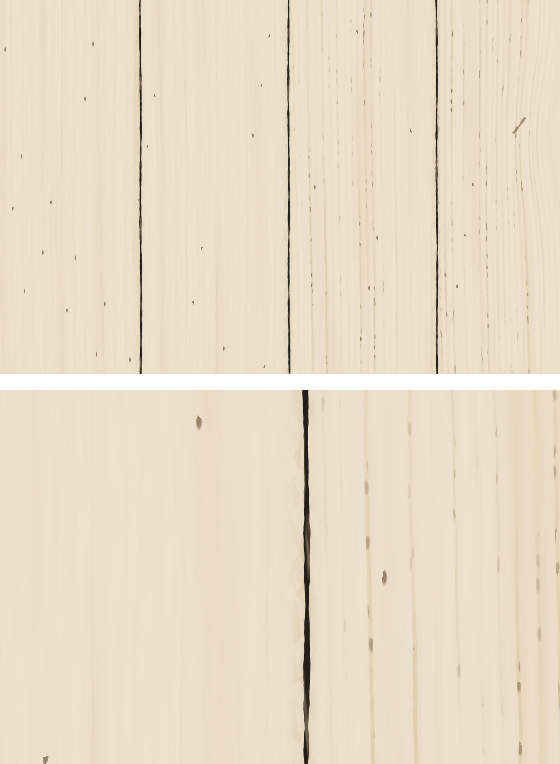
Top: the whole. Bottom: its middle third, enlarged.
Reproduce this texture procedurally as a Shadertoy shader.

```glsl
// Four cream-painted wooden planks standing side by side, split by three dark ragged seams.
// Each plank carries its own spacing of jittered grain lines, bent by layered sines;
// cellular noise breaks the lines into worn flakes and dark specks.

float hash(vec2 p) {
    return fract(sin(dot(p, vec2(127.1, 311.7))) * 43758.5);
}

// Layered sines, roughly -1 to 1
float waves(vec2 p) {
    float sum = 0.0, amp = 0.5;
    for (int i = 0; i < 4; i++) {
        sum += amp * sin(p.x + 1.4 * sin(p.y + float(i)));
        p = mat2(0.8, 0.6, -0.6, 0.8) * p * 1.8 + 2.3;
        amp *= 0.6;
    }
    return sum;
}

// Cellular noise: distance to the nearest point, and that point's random id
vec2 cells(vec2 p) {
    vec2 nearest = vec2(9.0, 0.0);
    for (int j = -1; j <= 1; j++)
    for (int i = -1; i <= 1; i++) {
        vec2 cell = floor(p) + vec2(i, j);
        vec2 point = cell + vec2(hash(cell), hash(cell + 41.3));
        float d = length(p - point);
        if (d < nearest.x) nearest = vec2(d, hash(cell + 17.7));
    }
    return nearest;
}

float segmentDistance(vec2 p, vec2 a, vec2 b) {
    vec2 ab = b - a;
    return length(p - a - ab * clamp(dot(p - a, ab) / dot(ab, ab), 0.0, 1.0));
}

void mainImage(out vec4 fragColor, in vec2 fragCoord) {
    vec2 p = fragCoord / iResolution.x;
    float px = 1.0 / iResolution.x;

    // Plank index and position across it; the seams wander slightly
    float pitch = 0.2645;
    float seamX = p.x + 0.002 * p.y + 0.0005 * sin(p.y * 19.0 + p.x * 9.0);
    float across = (seamX - 0.2518) / pitch + 1.0;
    float plank = floor(across);
    float local = fract(across);
    int id = int(clamp(plank, 0.0, 3.0));
    float density = vec4(56, 40, 80, 98)[id];
    float strength = vec4(0.65, 0.5, 1.0, 0.9)[id];
    strength *= 1.0 - 0.65 * smoothstep(0.5, 0.85, local);

    // Grain coordinate, bulging around the knot at the far right
    float grainX = p.x + 0.002 * sin(p.y * 7.0 + plank * 2.0) + 0.012 * p.y * (1.0 - local);
    grainX += 0.0006 * waves(vec2(p.x * 50.0, p.y * 45.0));
    float bulge = p.y - 0.42;
    grainX += 0.03 * exp(-bulge * bulge * 60.0) * smoothstep(0.87, 1.0, p.x);

    // One jittered grain line per cell, shaded softly on its right side
    float u = grainX * density;
    float line = floor(u), f = fract(u);
    float offset = (f - 0.3 - 0.4 * hash(vec2(line, plank))) / density;
    float weight = hash(vec2(line, plank + 9.0));
    float shade = exp(-abs(offset) * (offset > 0.0 ? 250.0 : 900.0)) * 4.0 * f * (1.0 - f);
    float width = 0.0004 + 0.0007 * weight;
    float core = 1.0 - smoothstep(width - px * 0.5, width + px, abs(offset));

    // Wear that interrupts the lines along their length
    vec2 flake = cells(p * vec2(280, 110));
    float patches = smoothstep(-0.5, 0.6, waves(vec2(line * 3.7, p.y * 9.0)));
    float worn = patches * mix(0.45, 1.0, flake.y);

    // Cream paint with broad streaks, then grain
    float streak = waves(vec2(grainX * 75.0 + plank * 4.0, p.y * 2.5));
    float tone = 0.12 + 0.45 * smoothstep(0.0, 0.9, streak) + 0.9 * shade * weight * strength;
    vec3 col = mix(vec3(0.935, 0.886, 0.808), vec3(0.905, 0.845, 0.745), clamp(tone, 0.0, 1.0));
    col = mix(col, vec3(0.80, 0.73, 0.60), 0.6 * core * worn * weight * strength);
    col += 0.005 * waves(vec2(p.x * 600.0, p.y * 30.0));

    // Dark specks caught in the dense grain, and a few loose chips
    float dotMask = 1.0 - smoothstep(0.25, 0.65, flake.x);
    float caught = core * patches * step(0.84, flake.y) * smoothstep(0.6, 0.9, strength);
    float chip = step(0.9975, flake.y) * 0.7;
    col = mix(col, vec3(0.45, 0.37, 0.26), dotMask * max(0.7 * caught * weight, chip));

    // Slanted crack beside the knot
    float ragged = waves(p * vec2(300, 240));
    float crack = segmentDistance(p, vec2(0.918, 0.431), vec2(0.937, 0.456)) + 0.0018 * ragged;
    col = mix(col, vec3(0.50, 0.41, 0.29), 0.7 * (1.0 - smoothstep(0.0, 0.0012 + px, crack)));

    // Seams: tan worn rim, then a dark gap of uneven width
    float seam = min(local, 1.0 - local) * pitch;
    float seamId = floor(across + 0.5);
    float rim = exp(-seam * (local > 0.5 ? 170.0 : 330.0));
    col = mix(col, vec3(0.78, 0.70, 0.55), rim * (0.2 + 0.5 * flake.y * flake.y));
    float gap = 0.0016 - 0.0002 * step(2.5, seamId);
    gap += 0.0006 * waves(vec2(p.y * 75.0, seamId * 3.0)) + 0.0003 * ragged;
    float splinter = smoothstep(0.1, 0.8, waves(vec2(p.y * 50.0 + seamId * 7.0, p.x * 500.0)));
    vec3 gapColor = mix(vec3(0.14, 0.12, 0.10), vec3(0.42, 0.36, 0.28), splinter);
    col = mix(col, gapColor, 1.0 - smoothstep(gap - px * 0.5, gap + px * 0.5, seam));

    fragColor = vec4(col, 1.0);
}
```
